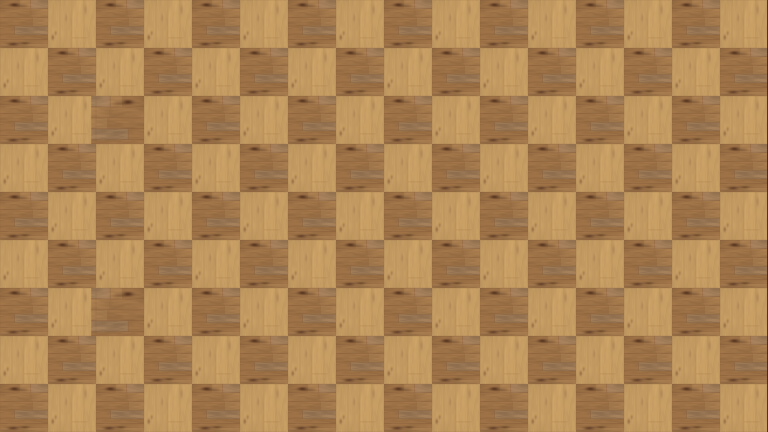
Write a WebGL 1 fragment shader that draws this texture.

```glsl
precision highp float;
// Parquet checkerboard: pale upright boards alternating with brown level boards.

uniform vec2 u_resolution;

const vec2 TILES = vec2(16.0, 9.0);
const vec3 PALE = vec3(0.77, 0.61, 0.385);
const vec3 BROWN = vec3(0.61, 0.44, 0.27);
const vec3 TAN = vec3(0.655, 0.49, 0.31);
const vec3 GREY = vec3(0.62, 0.48, 0.34);
const vec3 SEAM = vec3(0.50, 0.34, 0.22);
const vec3 KNOT = vec3(0.30, 0.17, 0.11);

float hash(vec2 p) {
  return fract(sin(dot(p, vec2(127.1, 311.7))) * 43758.5453);
}

float noise(vec2 p) {
  vec2 i = floor(p);
  vec2 f = fract(p);
  f = f * f * (3.0 - 2.0 * f);
  return mix(mix(hash(i), hash(i + vec2(1.0, 0.0)), f.x),
             mix(hash(i + vec2(0.0, 1.0)), hash(i + vec2(1.0, 1.0)), f.x), f.y);
}

// Fibres running along x, centred on zero
float grain(vec2 p) {
  p.y += 0.04 * noise(p * vec2(3.0, 5.0));
  return 0.6 * noise(p * vec2(3.0, 16.0)) + 0.4 * noise(p * vec2(8.0, 40.0)) - 0.5;
}

// Antialiased line of half width w at distance d
float line(float d, float w, float px) {
  return clamp(0.5 + (w - abs(d)) / px, 0.0, 1.0);
}

// Soft elliptical spot
float spot(vec2 p, vec2 centre, vec2 radius) {
  vec2 d = (p - centre) / radius;
  return exp(-dot(d, d));
}

// Antialiased box between two corners
float box(vec2 p, vec2 low, vec2 high, float px) {
  vec2 d = min(p - low, high - p);
  return clamp(0.5 + min(d.x, d.y) / px, 0.0, 1.0);
}

// Distance to the nearest inner seam among count boards
float seamDistance(float x, float count) {
  float k = clamp(floor(x * count + 0.5), 1.0, count - 1.0);
  return x - k / count;
}

// Level boards; p runs from the top left of the tile
vec3 brownWood(vec2 p, float px) {
  const float ROWS = 5.5;
  float row = floor(p.y * ROWS);
  float joint = 0.2 + 0.6 * hash(vec2(row, 4.0));
  float board = hash(vec2(row, step(joint, p.x) + 7.0));
  vec3 wood = mix(BROWN, TAN, smoothstep(0.2, 0.8, board));

  // Two weathered boards
  float grey = max(box(p, vec2(0.64, -0.1), vec2(1.2, 1.0 / ROWS), px),
                   box(p, vec2(0.30, 3.0 / ROWS), vec2(1.2, 4.0 / ROWS), px));
  wood = mix(wood, GREY, grey);
  wood *= 1.0 + mix(0.20, 0.26, grey) * grain(p + vec2(row * 3.7, 0.0));

  // Seams and board ends
  wood = mix(wood, SEAM, 0.45 * line(seamDistance(p.y, ROWS), 0.008, px));
  float ends = line(p.x - 0.30, 0.006, px) * step(3.0, row) * step(row, 3.0);
  ends += line(p.x - 0.64, 0.006, px) * step(row, 0.0);
  wood = mix(wood, SEAM, 0.5 * ends);

  // Knots and the stained lower board
  float knots = spot(p, vec2(0.30, 0.10), vec2(0.09, 0.035));
  knots += 0.35 * spot(p, vec2(0.45, 0.13), vec2(0.16, 0.025));
  knots += 0.8 * spot(p, vec2(0.27, 0.92), vec2(0.10, 0.03));
  knots += 0.6 * spot(p, vec2(0.52, 0.90), vec2(0.09, 0.025));
  knots += 0.3 * spot(p, vec2(0.20, 0.98), vec2(0.35, 0.035));
  return mix(wood, KNOT, min(knots, 1.0) * 0.8);
}

// Upright boards; p runs from the top left of the tile
vec3 paleWood(vec2 p, float px) {
  const float COLUMNS = 4.0;
  float column = floor(p.x * COLUMNS);
  vec3 wood = PALE * (0.98 + 0.04 * hash(vec2(column, 2.0)));
  wood *= 1.0 + 0.09 * grain(p.yx + vec2(column * 5.3, 0.0));
  wood = mix(wood, BROWN, 0.35 * line(seamDistance(p.x, COLUMNS), 0.007, px));
  float end = line(p.y - 0.79, 0.007, px) * box(p, vec2(0.5, 0.0), vec2(0.82, 1.0), px);
  wood = mix(wood, BROWN, 0.4 * end);

  float knots = 0.6 * spot(p, vec2(0.10, 0.78), vec2(0.03, 0.05));
  knots += 0.4 * spot(p, vec2(0.16, 0.69), vec2(0.025, 0.04));
  knots += 0.3 * spot(p, vec2(0.78, 0.20), vec2(0.025, 0.09));
  knots += 0.25 * spot(p, vec2(0.38, 0.38), vec2(0.025, 0.08));
  return mix(wood, SEAM, knots);
}

void main() {
  vec2 q = gl_FragCoord.xy / u_resolution * TILES;
  float px = TILES.y / u_resolution.y;
  vec2 tile = vec2(fract(q.x), 1.0 - fract(q.y));

  // Smooth checker, brown at the lower left
  vec2 wave = clamp(sin(q * 3.14159) / (1.5708 * px), -1.0, 1.0);
  vec3 color = mix(paleWood(tile, px), brownWood(tile, px), 0.5 + 0.5 * wave.x * wave.y);

  // Two wider, mirrored and enlarged brown tiles in the third column
  vec2 odd = vec2(q.x, mod(q.y, 4.0));
  vec2 mirrored = vec2((3.0 - q.x) / 1.1, tile.y / 1.25);
  color = mix(color, brownWood(mirrored, px), box(odd, vec2(1.9, 2.0), vec2(3.0), px));

  // Fine joints between tiles and a dark right border
  vec2 joint = abs(fract(q + 0.5) - 0.5);
  color = mix(color, SEAM, 0.25 * line(min(joint.x, joint.y), 0.008, px));
  color = mix(color, KNOT * 0.6, line(TILES.x - q.x, 0.016, px));
  gl_FragColor = vec4(color, 1.0);
}
```
